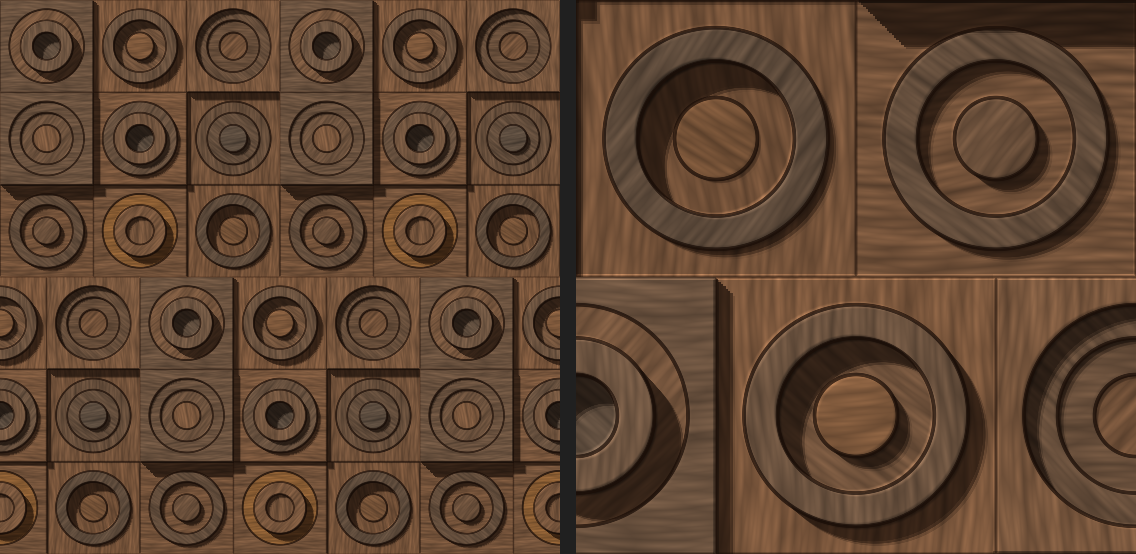
Left: the whole. Right: its middle third, enlarged.
Give the GLSL for this pattern, as a Shadertoy shader.

```glsl
// Carved walnut tiles with concentric turned rings, lit from the upper left.
const float TILES = 6.0;           // tiles across and down
const float BLOCK = 3.0;           // tiles in one repeating block
const float BLOCK_SHIFT = 1.5;     // sideways shift of alternate blocks
const vec3 RADII = vec3(0.40, 0.28, 0.148);
const vec2 LIGHT = vec2(-0.7071, 0.7071);
const float LIGHT_SLOPE = 0.75;
const float SHADOW_DEPTH = 0.56;
const float GROOVE_WIDTH = 0.005;
const float GROOVE_DEPTH = 0.72;
const float BEVEL = 0.014;
const float GRAIN_DEPTH = 0.17;
const vec3 WALNUT = vec3(0.385, 0.300, 0.232);
const vec3 CHESTNUT = vec3(0.475, 0.335, 0.232);
const vec3 HONEY = vec3(0.58, 0.385, 0.19);
const vec3 GROOVE = vec3(0.10, 0.05, 0.025);

// Tile height, then outer ring, middle ring and core relative to it
const vec4 HEIGHTS[9] = vec4[9](
    vec4(0.08, -0.02, 0.11, -0.03), vec4(0.0, 0.09, -0.03, 0.04),
    vec4(0.04, -0.08, -0.12, -0.15), vec4(0.10, -0.04, -0.08, -0.06),
    vec4(0.0, 0.06, 0.13, -0.02), vec4(-0.07, 0.02, 0.05, 0.11),
    vec4(-0.10, 0.06, -0.01, 0.06), vec4(-0.06, -0.02, 0.09, 0.03),
    vec4(-0.10, 0.05, -0.08, -0.05));

// Wood tone of each part: 0 walnut, 1 chestnut, 2 honey
const vec4 TONES[9] = vec4[9](
    vec4(0.1, 0.7, 0.1, -0.3), vec4(1.0, 0.1, 0.6, 1.1),
    vec4(0.8, 0.2, 0.3, 0.9), vec4(0.1, 0.1, 0.3, 0.9),
    vec4(0.9, 0.0, 0.4, -0.5), vec4(0.8, 0.2, 0.0, -0.5),
    vec4(0.9, 0.0, 0.9, 0.4), vec4(0.8, 1.7, 0.8, 0.8),
    vec4(1.0, -0.2, 1.0, 1.1));

// Offset from the tile centre; also gives the tile's index in its block
vec2 locate(vec2 q, out int id) {
    q.x += BLOCK_SHIFT * mod(floor(q.y / BLOCK) + 1.0, 2.0);
    vec2 cell = mod(floor(q), BLOCK);
    id = int(cell.x + BLOCK * (BLOCK - 1.0 - cell.y));
    return fract(q) - 0.5;
}

float height(vec2 q) {
    int id;
    float r = length(locate(q, id));
    vec4 h = HEIGHTS[id];
    vec3 inside = 1.0 - smoothstep(RADII - 0.007, RADII + 0.007, vec3(r));
    float ring = mix(0.0, h.y, inside.x);
    ring = mix(ring, h.z, inside.y);
    return h.x + mix(ring, h.w, inside.z);
}

float shadow(vec2 q, float h) {
    float shade = 0.0;
    for (int i = 1; i <= 28; i++) {
        float t = 0.012 * float(i);
        float rise = height(q + LIGHT * t) - h - LIGHT_SLOPE * t;
        shade = max(shade, smoothstep(0.0, 0.025, rise));
    }
    return shade;
}

vec2 hash2(vec2 p) {
    vec2 k = vec2(dot(p, vec2(127.1, 311.7)), dot(p, vec2(269.5, 183.3)));
    return fract(sin(k) * 43758.5);
}

// Distance to the nearest scattered point
float cellular(vec2 p) {
    vec2 base = floor(p);
    float nearest = 2.0;
    for (int y = -1; y <= 1; y++)
        for (int x = -1; x <= 1; x++) {
            vec2 c = base + vec2(x, y);
            nearest = min(nearest, length(c + hash2(c) - p));
        }
    return nearest;
}

// Layered sine bands with stretched cellular fibres
float woodGrain(vec2 p, float angle, float seed) {
    float c = cos(angle), s = sin(angle);
    p = vec2(c * p.x + s * p.y, c * p.y - s * p.x) + seed * vec2(3.7, 5.3);
    float across = p.y + 0.02 * sin(5.0 * p.x + seed);
    float bands = 0.45 * sin(34.0 * across + 2.0 * sin(3.0 * p.x + 9.0 * across))
                + 0.30 * sin(89.0 * across + 3.0 * sin(4.0 * p.x + seed))
                + 0.20 * sin(167.0 * across + 2.0 * sin(7.0 * p.x));
    float fibres = cellular(vec2(5.0 * p.x, 42.0 * across));
    return 0.75 * bands + 1.6 * (0.45 - fibres);
}

void mainImage(out vec4 fragColor, in vec2 fragCoord) {
    vec2 q = TILES * fragCoord / iResolution.xy;
    float px = TILES / iResolution.y;
    int id;
    vec2 p = locate(q, id);
    float r = length(p);

    // Wood of the part under this point
    int part = int(dot(step(vec3(r), RADII), vec3(1.0)));
    float tone = TONES[id][part];
    bool upright = id == 1 || id % 3 == 2;
    float angle = part == 0 ? (upright ? 1.57 : 0.0) : 0.8 * float(id + part);
    vec3 color = mix(WALNUT, CHESTNUT, min(tone, 1.0));
    color = mix(color, HONEY, max(tone - 1.0, 0.0));
    color *= 1.0 + GRAIN_DEPTH * woodGrain(p, angle, float(id * 4 + part));

    // Relief lighting
    float h = height(q);
    float slope = height(q - LIGHT * BEVEL) - height(q + LIGHT * BEVEL);
    color *= 1.0 + 0.5 * h + clamp(3.5 * slope, -0.45, 0.45);
    color *= mix(vec3(1.0), vec3(1.0, 0.92, 0.86) * (1.0 - SHADOW_DEPTH), shadow(q, h));

    // Grooves between parts and seams between tiles
    vec3 gaps = abs(vec3(r) - RADII);
    float gap = min(gaps.x, min(gaps.y, gaps.z));
    float groove = 1.0 - smoothstep(GROOVE_WIDTH, GROOVE_WIDTH + px, gap);
    float edge = 0.5 - max(abs(p.x), abs(p.y));
    float seam = 1.0 - smoothstep(0.0, 0.006 + px, edge);
    color = mix(color, GROOVE, max(GROOVE_DEPTH * groove, 0.6 * seam));
    fragColor = vec4(color, 1.0);
}
```
